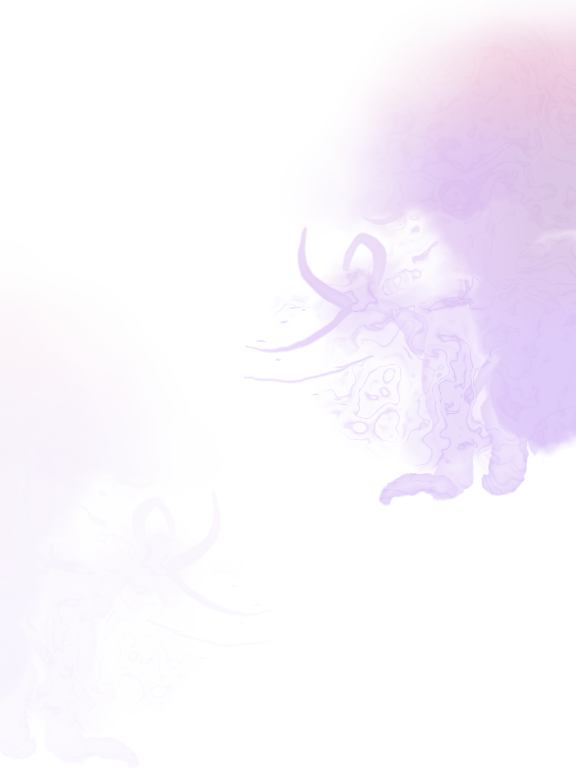
This background is drawn by a Shadertoy shader. Its source:

```glsl
float hash(vec2 p) {
    vec3 q = fract(p.xyx * 0.1031);
    q += dot(q, q.yzx + 33.33);
    return fract((q.x + q.y) * q.z);
}

float noise(vec2 p) {
    vec2 i = floor(p), f = fract(p);
    f = f * f * (3.0 - 2.0 * f);
    return mix(mix(hash(i), hash(i + vec2(1, 0)), f.x),
               mix(hash(i + vec2(0, 1)), hash(i + vec2(1, 1)), f.x), f.y);
}

float fbm(vec2 p) {
    float sum = 0.0, amp = 0.5;
    for (int i = 0; i < 4; i++) {
        sum += amp * noise(p);
        p = mat2(1.6, 1.2, -1.2, 1.6) * p + 7.3;
        amp *= 0.5;
    }
    return sum;
}

float disc(vec2 p, vec2 center, float radius, float soft) {
    return 1.0 - smoothstep(-soft, soft, length(p - center) - radius);
}

// Tapered quadratic curve, paler along its core
float stroke(vec2 p, vec2 a, vec2 b, vec2 c, float w0, float w1) {
    float d = 1e3, width = w0;
    vec2 from = a;
    for (int i = 1; i <= 14; i++) {
        float t = float(i) / 14.0;
        vec2 to = mix(mix(a, b, t), mix(b, c, t), t), s = to - from;
        float h = clamp(dot(p - from, s) / dot(s, s), 0.0, 1.0);
        float w = mix(w0, w1, t - (1.0 - h) / 14.0);
        float k = length(p - from - s * h) - w;
        if (k < d) { d = k; width = w; }
        from = to;
    }
    float core = smoothstep(0.0, 0.025, -d);
    return (1.0 - smoothstep(-0.0025, 0.0025, d)) * (1.0 - 0.3 * core) * min(1.0, 0.6 + width * 40.0);
}

// Curling ribbons and threads
float ribbons(vec2 p) {
    float r = stroke(p, vec2(0.429, 0.731), vec2(0.535, 0.705), vec2(0.605, 0.79), 0.001, 0.008);
    r = max(r, 0.9 * stroke(p, vec2(0.53, 0.937), vec2(0.498, 0.851), vec2(0.6, 0.804), 0.003, 0.014));
    r = max(r, 0.7 * stroke(p, vec2(0.6, 0.865), vec2(0.61, 0.955), vec2(0.655, 0.9), 0.006, 0.011));
    r = max(r, 0.7 * stroke(p, vec2(0.655, 0.9), vec2(0.67, 0.83), vec2(0.59, 0.81), 0.011, 0.013));
    r = max(r, 0.6 * stroke(p, vec2(0.6, 0.868), vec2(0.61, 0.835), vec2(0.64, 0.87), 0.005, 0.003));
    r = max(r, stroke(p, vec2(0.427, 0.682), vec2(0.52, 0.66), vec2(0.645, 0.71), 0.001, 0.0025));
    return max(r, 0.7 * stroke(p, vec2(0.635, 0.955), vec2(0.67, 0.935), vec2(0.7, 0.975), 0.003, 0.009));
}

// Lower lobes and the thick middle arm
float lobes(vec2 p) {
    float r = stroke(p, vec2(0.655, 0.457), vec2(0.7, 0.51), vec2(0.77, 0.475), 0.012, 0.026);
    r = max(r, 0.8 * stroke(p, vec2(0.765, 0.475), vec2(0.82, 0.53), vec2(0.77, 0.67), 0.028, 0.05));
    r = max(r, stroke(p, vec2(0.85, 0.497), vec2(0.915, 0.475), vec2(0.89, 0.62), 0.013, 0.045));
    r = max(r, stroke(p, vec2(0.944, 0.545), vec2(0.945, 0.57), vec2(0.96, 0.63), 0.002, 0.03));
    r = max(r, stroke(p, vec2(0.81, 0.63), vec2(0.85, 0.65), vec2(0.87, 0.74), 0.004, 0.02));
    return max(r, 0.9 * stroke(p, vec2(0.6, 0.804), vec2(0.67, 0.81), vec2(0.73, 0.735), 0.012, 0.025));
}

float ink(vec2 p) {
    vec2 warp = vec2(fbm(p * 9.0), fbm(p * 9.0 + 31.0)) - 0.47;
    vec2 q = p + warp * 0.1;
    vec2 ripple = vec2(fbm(q * 24.0 + 5.0), fbm(q * 24.0 + 17.0)) - 0.47;
    // Folded bands that trace the warped flow
    float flow = fbm(q * vec2(6.0, 8.0) + warp * 2.5);
    float folds = pow(1.0 - abs(sin(flow * 21.0)), 2.5);

    // Soft upper cloud with a ragged lower edge
    float cloud = 1.0 - smoothstep(0.24, 0.52, length(p + warp * 0.06 - vec2(1.04, 0.94)));
    cloud = max(cloud, 0.22 * disc(p, vec2(0.6, 0.99), 0.04, 0.1));
    cloud *= 1.0 - 0.7 * smoothstep(1.24, 1.345, p.y - 0.06 * (p.x - 0.9));
    float density = cloud * smoothstep(0.915, 0.975, q.y + ripple.y * 0.06);

    // Dense body on the right
    vec2 rough = q + ripple * 0.05;
    float body = max(disc(rough, vec2(0.95, 0.81), 0.15, 0.035), disc(rough, vec2(0.98, 0.68), 0.125, 0.015));
    body = max(body, disc(rough, vec2(0.85, 0.93), 0.12, 0.03));
    density = max(density, body * (0.78 + 0.18 * smoothstep(0.75, 0.95, p.x)));
    density *= 0.91 + 0.13 * folds;

    // Translucent folds below the cloud
    vec2 along = vec2(0.23, -0.2), rel = rough - vec2(0.64, 0.8);
    float h = clamp(dot(rel, along) / dot(along, along), 0.0, 1.0);
    float veil = 1.0 - smoothstep(0.03, 0.11, length(rel - along * h));
    veil = max(veil, disc(rough, vec2(0.81, 0.77), 0.08, 0.05));
    veil = max(veil, disc(rough, vec2(0.78, 0.6), 0.085, 0.025));
    float fringe = max(disc(rough, vec2(0.72, 0.89), 0.07, 0.05), disc(rough, vec2(0.64, 0.63), 0.06, 0.03));
    fringe = max(fringe, 0.7 * disc(rough, vec2(0.51, 0.79), 0.025, 0.025));
    density = max(density, veil * (0.26 + 0.3 * smoothstep(0.3, 0.65, flow) + 0.42 * folds));
    density = max(density, fringe * (0.08 + 0.5 * folds));

    // Small drifting flecks
    for (int i = 0; i < 10; i++) {
        float k = float(i);
        vec2 at = vec2(0.44, 0.61) + vec2(0.2, 0.2) * vec2(hash(vec2(k, 3)), hash(vec2(k, 8)));
        vec2 size = vec2(0.004 + 0.01 * hash(vec2(k, 5)), 0.0022);
        density = max(density, 0.5 * (1.0 - smoothstep(0.3, 1.3, length((p + ripple * 0.02 - at) / size))));
    }
    density = max(density, 0.85 * ribbons(p + warp * 0.025 + ripple * 0.008));
    return max(density, lobes(p + warp * 0.06 + ripple * 0.025) * (0.68 + 0.27 * folds));
}

vec3 inkColor(vec2 p) {
    vec3 c = mix(vec3(0.86, 0.77, 0.97), vec3(0.87, 0.76, 0.94), smoothstep(0.7, 0.95, p.y));
    c = mix(c, vec3(0.85, 0.76, 0.88), 0.8 * smoothstep(0.8, 0.98, p.x) * smoothstep(0.75, 0.95, p.y));
    return mix(c, vec3(0.92, 0.77, 0.86), smoothstep(1.02, 1.24, p.y));
}

void mainImage(out vec4 fragColor, in vec2 fragCoord) {
    vec2 p = fragCoord / iResolution.xy * vec2(1.0, 1.3333);
    vec3 color = mix(vec3(1), inkColor(p), ink(p));

    // Faint mirrored plume at the lower left
    vec2 echo = vec2(0.9 - p.x, p.y + 0.458);
    color *= mix(vec3(1), inkColor(echo), 0.21 * ink(echo));
    fragColor = vec4(color, 1.0);
}
```
